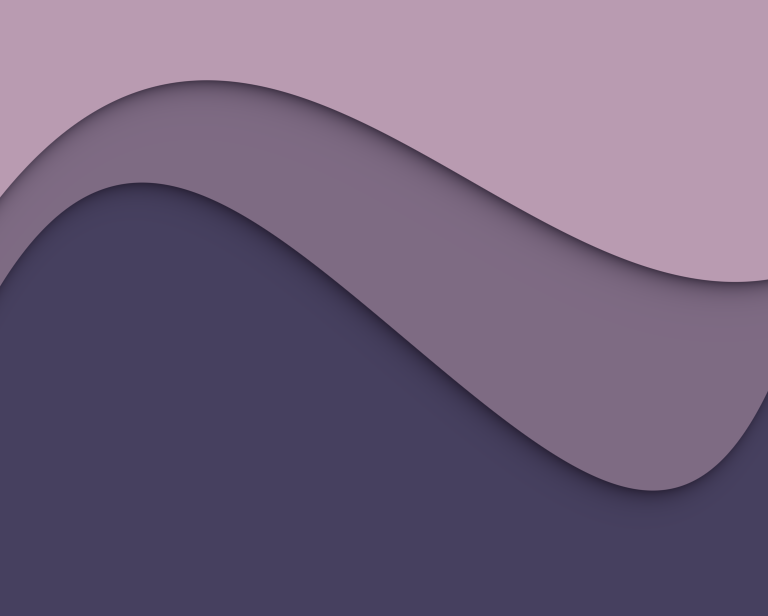
Give the GLSL for this background, as a Shadertoy shader.

```glsl
// Three stacked paper layers with wavy edges and soft drop shadows.

const vec3 PINK  = vec3(0.727, 0.606, 0.695);
const vec3 MAUVE = vec3(0.494, 0.418, 0.514);
const vec3 NAVY  = vec3(0.275, 0.251, 0.373);
const vec3 SHADE = vec3(0.09, 0.06, 0.12);
const vec2 LIGHT_DIR = vec2(0.5, 0.866);

// Cubic wave through a crest and a trough; bend reshapes it between and beyond them.
float waveHeight(float x, vec2 crest, vec2 trough, vec3 bend) {
    float t = (x - crest.x) / (trough.x - crest.x);
    float s = t * (1.0 - t);
    float drop = t * t * (3.0 - 2.0 * t) + s * s * (bend.x + t * (bend.y + t * bend.z));
    return mix(crest.y, trough.y, drop);
}

// Signed distance above the wave in canvas heights (x), and its slope (y).
vec2 waveDistance(vec2 uv, float aspect, vec2 crest, vec2 trough, vec3 bend) {
    float h = 0.001;
    float y = waveHeight(uv.x, crest, trough, bend);
    float rise = waveHeight(uv.x + h, crest, trough, bend)
               - waveHeight(uv.x - h, crest, trough, bend);
    float slope = rise / (2.0 * h * aspect);
    return vec2((uv.y - y) / sqrt(1.0 + slope * slope), slope);
}

// Lays a sheet above the wave and casts its shadow on the colour below.
vec3 layOver(vec3 below, vec3 sheet, vec2 wave, float pixel) {
    float depth = max(-wave.x, 0.0);
    vec2 normal = normalize(vec2(-wave.y, 1.0));
    float facing = clamp(dot(normal, LIGHT_DIR), 0.0, 1.0);
    float strength = mix(0.38, 0.62, facing);
    float reach = mix(0.010, 0.016, facing);
    vec3 shaded = mix(below, SHADE, strength * exp(-depth / reach));
    float cover = smoothstep(-0.7 * pixel, 0.7 * pixel, wave.x);
    return mix(shaded, sheet, cover);
}

void mainImage(out vec4 fragColor, in vec2 fragCoord) {
    vec2 uv = fragCoord / iResolution.xy;
    float aspect = iResolution.x / iResolution.y;
    float pixel = 1.0 / iResolution.y;

    vec2 lowWave = waveDistance(uv, aspect, vec2(0.185, 0.7036),
                                vec2(0.850, 0.2036), vec3(0.37, -0.70, -0.965));
    vec2 highWave = waveDistance(uv, aspect, vec2(0.2695, 0.8697),
                                 vec2(0.957, 0.5423), vec3(0.0));

    // Stack the sheets from back to front.
    vec3 color = layOver(NAVY, MAUVE, lowWave, pixel);
    color = layOver(color, PINK, highWave, pixel);
    fragColor = vec4(color, 1.0);
}
```
